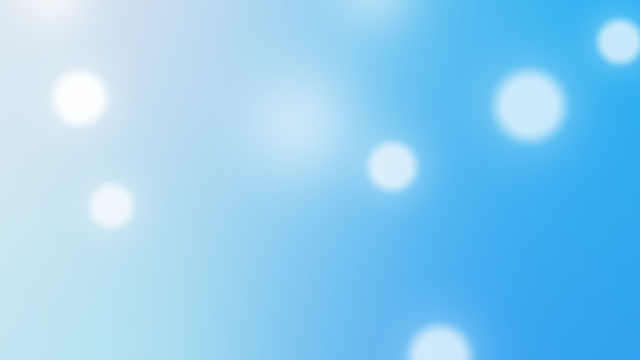
Write a WebGL 1 fragment shader that draws this background.

```glsl
precision highp float;
// Soft white light orbs over a pale-to-vivid blue gradient.
uniform vec2 u_resolution;

const int ORB_COUNT = 6;

// Smooth bell weight for a stop at a given distance
float bell(float distanceToStop) {
  return exp(-1.6 * distanceToStop * distanceToStop);
}

// Five evenly spaced colour stops, blended without creases
vec3 ramp(float t, vec3 a, vec3 b, vec3 c, vec3 d, vec3 e) {
  float x = 4.0 * t;
  float wa = bell(x);
  float wb = bell(x - 1.0);
  float wc = bell(x - 2.0);
  float wd = bell(x - 3.0);
  float we = bell(x - 4.0);
  return (a * wa + b * wb + c * wc + d * wd + e * we)
    / (wa + wb + wc + wd + we);
}

// Horizontal ramps at the top, middle and bottom of the canvas
vec3 skyGradient(vec2 uv) {
  vec3 top = ramp(uv.x, vec3(0.88, 0.91, 0.94), vec3(0.82, 0.87, 0.94),
    vec3(0.61, 0.83, 0.95), vec3(0.30, 0.73, 0.94), vec3(0.13, 0.69, 0.94));
  vec3 middle = ramp(uv.x, vec3(0.84, 0.92, 0.95), vec3(0.72, 0.86, 0.94),
    vec3(0.53, 0.80, 0.95), vec3(0.26, 0.70, 0.94), vec3(0.18, 0.67, 0.94));
  vec3 bottom = ramp(uv.x, vec3(0.75, 0.90, 0.95), vec3(0.69, 0.89, 0.94),
    vec3(0.44, 0.74, 0.94), vec3(0.22, 0.64, 0.94), vec3(0.18, 0.62, 0.93));
  float y = 2.0 * uv.y;
  float wBottom = bell(y);
  float wMiddle = bell(y - 1.0);
  float wTop = bell(y - 2.0);
  return (bottom * wBottom + middle * wMiddle + top * wTop)
    / (wBottom + wMiddle + wTop);
}

// Wide defocused light
float glow(vec2 p, vec2 center, float radius) {
  vec2 q = (p - center) / radius;
  return exp(-dot(q, q));
}

// Blurred disc with a surrounding halo
float orb(vec2 p, vec2 center, float radius) {
  float d = length(p - center) / radius;
  float core = 1.0 - smoothstep(0.6, 1.15, d);
  float halo = 0.45 * exp(-0.6 * d * d);
  return mix(halo, 1.0, core);
}

void main() {
  vec2 uv = gl_FragCoord.xy / u_resolution;
  vec2 p = gl_FragCoord.xy / u_resolution.y;
  p.x += 0.5 * (16.0 / 9.0 - u_resolution.x / u_resolution.y);
  vec3 white = vec3(1.0);
  vec3 color = skyGradient(uv);

  // Large diffuse lights
  color = mix(color, white, 0.50 * glow(p, vec2(0.833, 0.655), 0.17));
  color = mix(color, white, 0.65 * glow(p, vec2(0.143, 1.02), 0.11));
  color = mix(color, white, 0.40 * glow(p, vec2(1.042, 1.03), 0.12));

  // Orbs: center, radius, opacity
  vec4 orbs[ORB_COUNT];
  orbs[0] = vec4(0.222, 0.727, 0.083, 0.95);
  orbs[1] = vec4(0.310, 0.428, 0.068, 0.72);
  orbs[2] = vec4(1.090, 0.537, 0.075, 0.72);
  orbs[3] = vec4(1.472, 0.706, 0.108, 0.72);
  orbs[4] = vec4(1.722, 0.884, 0.068, 0.72);
  orbs[5] = vec4(1.222, 0.009, 0.095, 0.72);
  for (int i = 0; i < ORB_COUNT; i++) {
    vec4 o = orbs[i];
    color = mix(color, white, o.w * orb(p, o.xy, o.z));
  }

  gl_FragColor = vec4(color, 1.0);
}
```
